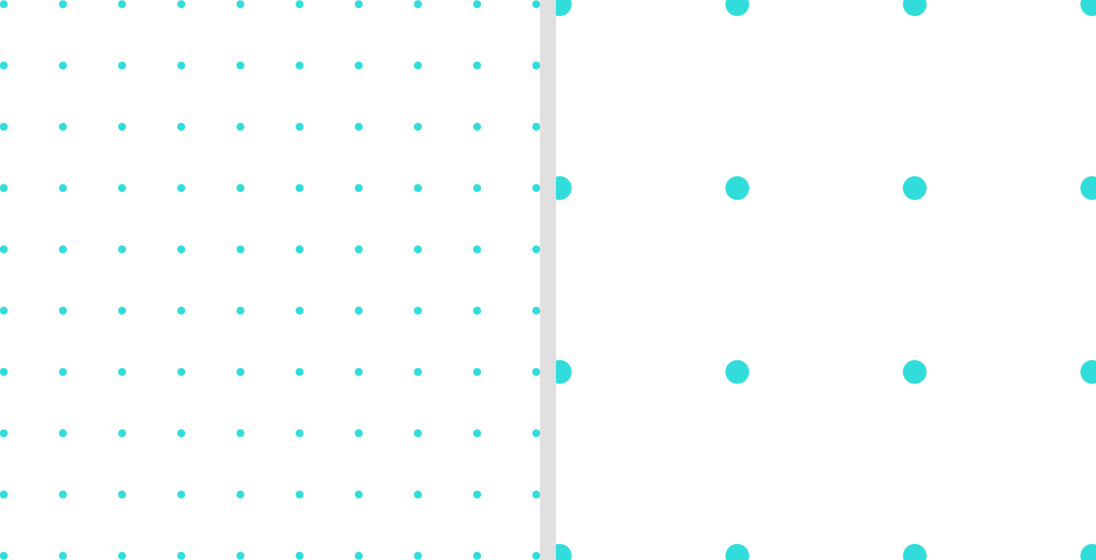
Left: the whole. Right: its middle third, enlarged.
This pattern is drawn by a Shadertoy shader. Its source:

```glsl
#define DOTS vec2(10.0, 10.0)
#define MARGIN vec2(0.0067, 0.0075)
#define DOT_RADIUS 0.00705
#define DOT_COLOR vec3(0.19, 0.865, 0.86)
#define PAPER_COLOR vec3(1.0)

// Signed distance to the nearest dot of a grid inset by MARGIN
float dotGrid(vec2 point, vec2 canvas) {
    vec2 pitch = (canvas - 2.0 * MARGIN) / (DOTS - 1.0);
    vec2 offset = point - MARGIN;
    vec2 cell = clamp(round(offset / pitch), vec2(0.0), DOTS - 1.0);
    return length(offset - cell * pitch) - DOT_RADIUS;
}

void mainImage(out vec4 fragColor, in vec2 fragCoord) {
    // Canvas height is one unit
    float pixel = 1.0 / iResolution.y;
    vec2 canvas = iResolution.xy * pixel;
    float dist = dotGrid(fragCoord * pixel, canvas);

    // Antialiased dot coverage
    float coverage = 1.0 - smoothstep(-0.75 * pixel, 0.75 * pixel, dist);
    fragColor = vec4(mix(PAPER_COLOR, DOT_COLOR, coverage), 1.0);
}
```
